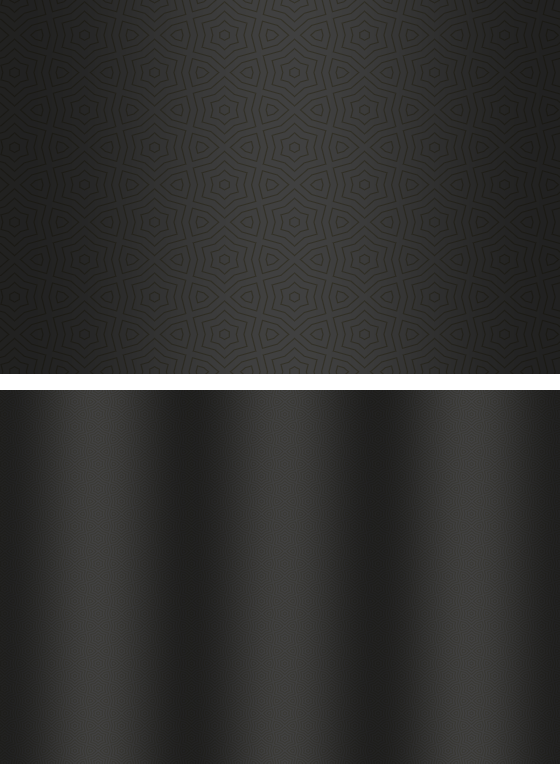
Top, the tile; bottom, the same tile 3 across and 3 down.
Write a WebGL 2 fragment shader that draws this pattern.

```glsl
#version 300 es
precision highp float;
// Dark panel with a lattice of engraved nested stars and triangles, lit along its middle.

uniform vec2 u_resolution;
out vec4 fragColor;

const float PI = 3.14159265;
const float SQRT3 = 1.7320508;

// Layout: whole repeats across and down, each holding two staggered stars.
const vec2 REPEATS = vec2(4.0, 5.0);
const vec2 STAR_ORIGIN = vec2(0.401, 0.506);

// Sizes, in units of the vertical star spacing.
const float LINE_WIDTH = 0.0145;
const float RING_STEP = 0.126;      // growth of the tip radius per outline
const int STAR_RINGS = 4;
const float STAR_TIP = 0.068;
const float STAR_NOTCH = 0.75;      // notch radius relative to tip radius
const float HEXAGON_NOTCH = 0.866;
const int TRIANGLE_RINGS = 2;
const float TRIANGLE_TIP = 0.09;
const float TRIANGLE_BULGE = 0.70;

// Colours and lighting.
const vec3 SHADE = vec3(0.128, 0.128, 0.127);
const vec3 LIGHT = vec3(0.252, 0.252, 0.251);
const float LIGHT_CENTRE = 0.515;
const vec3 LINE_TINT = vec3(0.80, 0.77, 0.62);

// Mirrors the plane into one half sector of an n-fold figure, axis along +x.
vec2 foldSector(vec2 p, float n) {
    float sector = 2.0 * PI / n;
    float angle = atan(p.y, p.x + 1e-7);
    angle = abs(mod(angle + 0.5 * sector, sector) - 0.5 * sector);
    return length(p) * vec2(cos(angle), sin(angle));
}

// Distance to a star outline inside a folded half sector.
float starOutline(vec2 folded, float n, float tip, float notchRatio) {
    vec2 tipPoint = vec2(tip, 0.0);
    vec2 notch = tip * notchRatio * vec2(cos(PI / n), sin(PI / n));
    vec2 side = normalize(notch - tipPoint);
    return abs(dot(folded - tipPoint, vec2(side.y, -side.x)));
}

// Offset from the nearest star centre of the staggered lattice.
vec2 nearestStar(vec2 p) {
    vec2 cell = vec2(SQRT3, 1.0);
    vec2 a = mod(p + 0.5 * cell, cell) - 0.5 * cell;
    vec2 b = mod(p, cell) - 0.5 * cell;
    return dot(a, a) < dot(b, b) ? a : b;
}

// Distance to the closest engraved line.
float engraving(vec2 p) {
    vec2 star = nearestStar(p);
    float d = 1.0;

    // Nested stars around a small hexagon.
    vec2 starSector = foldSector(star.yx, 6.0);
    for (int i = 0; i < STAR_RINGS; i++) {
        float notch = i == 0 ? HEXAGON_NOTCH : STAR_NOTCH;
        float tip = STAR_TIP + RING_STEP * float(i);
        d = min(d, starOutline(starSector, 6.0, tip, notch));
    }

    // Bulging triangles in the gaps between three stars.
    vec2 gap = foldSector(star, 6.0) - vec2(1.0 / SQRT3, 0.0);
    vec2 gapSector = foldSector(gap, 3.0);
    for (int i = 0; i < TRIANGLE_RINGS; i++) {
        float tip = TRIANGLE_TIP + RING_STEP * float(i);
        d = min(d, starOutline(gapSector, 3.0, tip, TRIANGLE_BULGE));
    }
    return d;
}

void main() {
    vec2 uv = gl_FragCoord.xy / u_resolution;

    // Horizontal light that wraps from edge to edge.
    float glow = 0.5 + 0.5 * cos(2.0 * PI * (uv.x - LIGHT_CENTRE));
    vec3 color = mix(SHADE, LIGHT, glow);

    // Engraved lines, smoothed over one pixel.
    vec2 p = (uv - STAR_ORIGIN) * REPEATS * vec2(SQRT3, 1.0);
    float pixel = REPEATS.y / u_resolution.y;
    float line = clamp((0.5 * LINE_WIDTH - engraving(p)) / pixel + 0.5, 0.0, 1.0);
    color *= mix(vec3(1.0), LINE_TINT, line);

    fragColor = vec4(color, 1.0);
}
```
